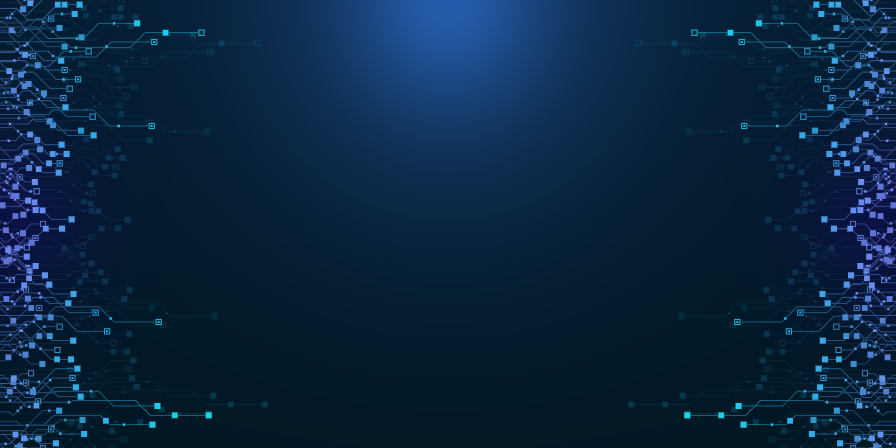
A Shadertoy shader for this background:

```glsl
// Mirrored circuit traces reaching in from both sides over a navy field with a blue
// glow at top centre. Rows of jogged lines, each ended by a square pad, take their
// length from a profile along the height; a dim shifted layer adds depth.

const float ROWS = 48.0;

float hash(float n) {
    return fract(sin(n * 127.1) * 4375.85);
}

float fill(float d, float px) {
    return clamp(0.5 - d / px, 0.0, 1.0);
}

float box(vec2 q, float halfSize) {
    return max(abs(q.x), abs(q.y)) - halfSize;
}

float bump(float x, float width) {
    return exp(-x * x / (width * width));
}

// How far the traces extend inward at a given height
float reachAt(float y) {
    float v = abs(y - 0.5);
    return 0.05 + 0.09 * smoothstep(0.04, 0.2, v)
        + 0.10 * bump(v, 0.025)
        + 0.20 * bump(v - 0.22, 0.02)
        + 0.29 * bump(v - 0.425, 0.03);
}

// Height of a trace: level at its tip, with two 45 degree jogs behind it
float traceY(float x, float tipY, float tipX, float group) {
    float side = hash(group + 3.0) < 0.5 ? -1.0 : 1.0;
    float outer = clamp(tipX * 0.72 - x, 0.0, 0.02 + 0.025 * hash(group));
    float inner = clamp(tipX * 0.35 - x, 0.0, 0.035 * hash(group + 9.0));
    return tipY + side * (outer - inner);
}

// Coverage of lines (x) and pads (y) for one layer of traces
vec2 circuit(vec2 p, float seed, float scale, float px) {
    vec2 cover = vec2(0.0);
    float nearest = floor(p.y * ROWS);
    for (int j = -4; j <= 4; j++) {
        float row = nearest + float(j);
        float id = row + seed;
        float group = floor(row / 3.0) + seed;
        float tipY = (row + 0.5) / ROWS;
        float tipX = reachAt(tipY) * scale + 0.06 * (hash(id) - 0.3);

        // Thin line, narrowed where it runs diagonally
        float y = traceY(p.x, tipY, tipX, group);
        float slope = (traceY(p.x + 0.001, tipY, tipX, group) - y) / 0.001;
        float d = abs(p.y - y) / sqrt(1.0 + slope * slope);
        d = max(d - 0.0009, p.x - tipX + 0.0065);
        cover.x = max(cover.x, fill(d, px));

        // Tip pad: solid, hollow, or hollow with a dot
        vec2 q = p - vec2(tipX, tipY);
        float kind = hash(id + 17.0);
        float pad = box(q, 0.0068);
        if (kind > 0.5) {
            pad = abs(pad + 0.001) - 0.001;
            if (kind > 0.7) pad = min(pad, box(q, 0.0022));
        }
        cover.y = max(cover.y, fill(pad, px));

        // Smaller pads strung along the trace
        for (int k = 0; k < 2; k++) {
            float h = hash(id * 1.7 + float(k) * 31.0);
            float x = tipX * (0.1 + 0.75 * h);
            float size = hash(id + float(k) * 7.0) > 0.7 ? 0.0065 : 0.0028;
            vec2 r = p - vec2(x, traceY(x, tipY, tipX, group));
            cover.y = max(cover.y, fill(box(r, size), px));
        }
    }
    return cover;
}

void mainImage(out vec4 fragColor, in vec2 fragCoord) {
    float px = 1.0 / iResolution.y;
    vec2 p = fragCoord * px;
    float centreX = 0.5 * iResolution.x * px;
    vec2 m = vec2(centreX - abs(p.x - centreX), p.y);

    // Navy field, top glow with a brighter core, violet tint at the sides
    vec3 col = mix(vec3(0.005, 0.09, 0.14), vec3(0.015, 0.11, 0.19), p.y);
    float d = length((p - vec2(centreX, 1.0)) * vec2(1.0, 0.9));
    col += vec3(0.07, 0.13, 0.24) * bump(d, 0.45);
    col += vec3(0.06, 0.12, 0.24) * bump(d, 0.2);
    float violet = bump(m.x, 0.2) * bump(p.y - 0.5, 0.2);
    col += vec3(0.03, -0.03, 0.10) * violet;

    // Trace colour runs from periwinkle at the edge to cyan at the tips
    vec3 tint = mix(vec3(0.42, 0.62, 1.0), vec3(0.18, 0.74, 0.97), smoothstep(0.0, 0.2, m.x));
    tint = mix(tint, vec3(0.10, 0.90, 0.99), smoothstep(0.2, 0.42, m.x));
    tint = mix(tint, vec3(0.52, 0.52, 1.0), violet * 0.7);

    // Dim far layer, pushed inward
    vec2 far = vec2(m.x - 0.125, 0.5 + (p.y - 0.5) * 1.06);
    vec2 shade = circuit(far, 0.0, 1.0, px);
    col = mix(col, tint * vec3(0.6, 0.7, 0.75), max(shade.x * 0.13, shade.y * 0.24));

    // Long traces, then short ones that thicken the edge
    vec2 main = circuit(m, 0.0, 1.0, px);
    vec2 edge = circuit(m + vec2(0.0, 0.5 / ROWS), 60.0, 0.42, px);
    vec2 cover = max(main, edge * vec2(0.8, 0.85));
    col = mix(col, tint, max(cover.x * 0.5, cover.y * 0.92));

    fragColor = vec4(col, 1.0);
}
```
